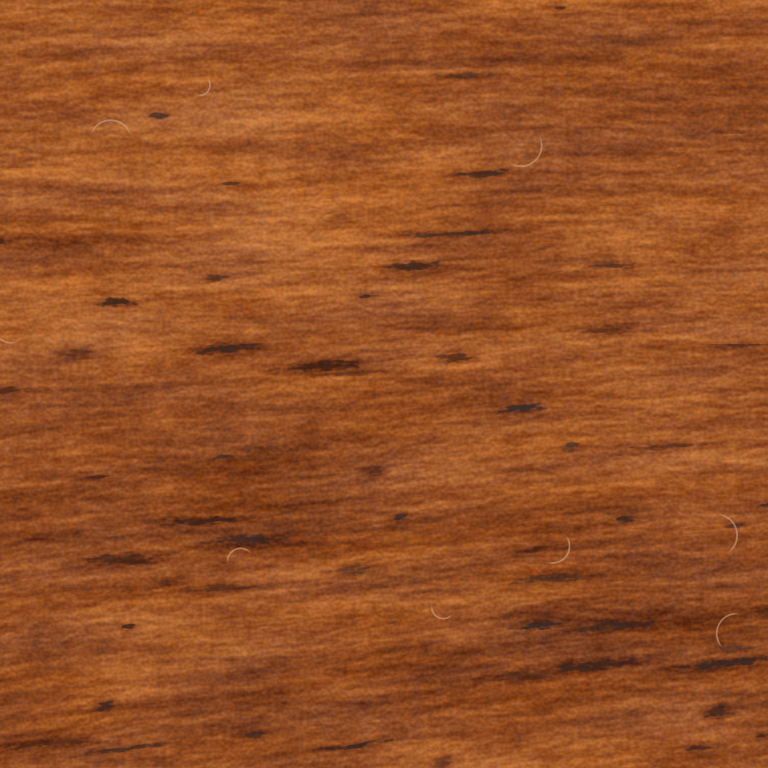
Write a WebGL 2 fragment shader that draws this texture.

```glsl
#version 300 es
precision highp float;

uniform vec2 u_resolution;
out vec4 fragColor;

#define DARK_WOOD vec3(0.41, 0.195, 0.095)
#define MID_WOOD vec3(0.57, 0.298, 0.138)
#define LIGHT_WOOD vec3(0.725, 0.425, 0.205)
#define BROWN_PORE vec3(0.22, 0.115, 0.075)
#define BLUE_PORE vec3(0.20, 0.165, 0.175)
#define FIBRE_COLOR vec3(0.78, 0.63, 0.52)
#define PORE_GRID vec2(7.0, 18.0)
#define PORE_AMOUNT 0.50
#define FIBRE_GRID 4.0
#define FIBRE_AMOUNT 0.45
#define CONTRAST 1.0

vec2 hash2(ivec2 cell, int seed) {
    uvec2 v = uvec2(cell + seed * ivec2(131, 577));
    v = v * 1664525u + 1013904223u;
    v.x += v.y * 1664525u;
    v.y += v.x * 1664525u;
    v ^= v >> 16u;
    v.x += v.y * 1664525u;
    v.y += v.x * 1664525u;
    v ^= v >> 16u;
    return vec2(v >> 8u) / 16777216.0;
}

float cornerRamp(ivec2 cell, vec2 offset, int seed) {
    float angle = 6.28318 * hash2(cell, seed).x;
    return dot(vec2(cos(angle), sin(angle)), offset);
}

// Gradient noise, roughly -1 to 1
float noise(vec2 p, int seed) {
    ivec2 i = ivec2(floor(p));
    vec2 f = fract(p);
    vec2 u = f * f * f * (f * (f * 6.0 - 15.0) + 10.0);
    float low = mix(cornerRamp(i, f, seed),
                    cornerRamp(i + ivec2(1, 0), f - vec2(1, 0), seed), u.x);
    float high = mix(cornerRamp(i + ivec2(0, 1), f - vec2(0, 1), seed),
                     cornerRamp(i + ivec2(1, 1), f - vec2(1, 1), seed), u.x);
    return 1.4 * mix(low, high, u.y);
}

// Dark pores along the grain: x = core, y = soft halo, z = blueness
vec3 pores(vec2 p, float height) {
    float ragged = noise(p * vec2(55.0, 210.0), 21) + 0.5 * noise(p * vec2(150.0, 260.0), 22);
    p.y += 0.004 * noise(p * vec2(18.0, 30.0), 23);
    ivec2 home = ivec2(floor(p * PORE_GRID));
    float chance = PORE_AMOUNT * mix(1.0, 0.5, smoothstep(0.35, 0.6, height));
    vec3 result = vec3(0.0);
    for (int j = -1; j <= 1; j++)
    for (int i = -1; i <= 1; i++) {
        ivec2 cell = home + ivec2(i, j);
        vec2 shape = hash2(cell, 32);
        vec2 kind = hash2(cell, 33);
        if (kind.x > chance) continue;
        vec2 center = (vec2(cell) + hash2(cell, 31)) / PORE_GRID;
        vec2 size = vec2(mix(0.014, 0.075, shape.x * shape.x), mix(0.003, 0.0085, shape.y));
        float r = length((p - center) / size);
        float core = smoothstep(1.0, 0.35, r + 0.55 * ragged) * mix(0.35, 1.0, kind.y);
        float halo = smoothstep(1.9, 0.2, r + 0.3 * ragged);
        if (core > result.x) result.z = fract(kind.y * 7.0);
        result.xy = max(result.xy, vec2(core, halo));
    }
    return result;
}

// Sparse pale fibres, each a thin arc
float fibres(vec2 p, float pixel) {
    ivec2 home = ivec2(floor(p * FIBRE_GRID));
    float cover = 0.0;
    for (int j = -1; j <= 1; j++)
    for (int i = -1; i <= 1; i++) {
        ivec2 cell = home + ivec2(i, j);
        vec2 kind = hash2(cell, 42);
        if (kind.x > FIBRE_AMOUNT) continue;
        vec2 d = p - (vec2(cell) + hash2(cell, 41)) / FIBRE_GRID;
        float turn = 6.28318 * kind.y;
        float along = dot(normalize(d + 1e-5), vec2(cos(turn), sin(turn)));
        float radius = mix(0.010, 0.028, hash2(cell, 43).x);
        float line = smoothstep(0.0007 + pixel, 0.0003, abs(length(d) - radius));
        cover = max(cover, line * smoothstep(0.2, 0.7, along));
    }
    return cover;
}

void main() {
    float side = min(u_resolution.x, u_resolution.y);
    vec2 uv = gl_FragCoord.xy / side;

    // Grain rises to the right, more steeply near the bottom
    vec2 grain = uv;
    grain.y -= uv.x * mix(0.10, 0.03, smoothstep(0.1, 0.75, uv.y));
    grain.y += 0.012 * noise(uv * vec2(2.0, 3.0), 1);

    // Broad bands, streaks, short dashes and fine grit
    float tone = 0.47 + 0.20 * smoothstep(0.3, 0.62, uv.y) - 0.10 * smoothstep(0.68, 0.95, uv.y);
    float wood = 0.30 * noise(grain * vec2(1.8, 8.0), 2);
    wood += 0.32 * noise(grain * vec2(4.0, 28.0), 3);
    wood += 0.32 * noise(grain * vec2(8.0, 75.0), 4);
    wood += 0.26 * noise(grain * vec2(26.0, 135.0), 5);
    wood += 0.20 * noise(grain * vec2(75.0, 190.0), 6);
    wood += 0.20 * noise(uv * vec2(190.0, 230.0), 7);
    float fleck = smoothstep(0.45, 0.9, noise(grain * vec2(48.0, 165.0), 8));
    vec3 pore = pores(grain, uv.y);
    tone += CONTRAST * (wood + 0.22 * fleck) - 0.38 * pore.y;
    tone = clamp(tone, -0.3, 1.25);

    vec3 color = tone < 0.5 ? mix(DARK_WOOD, MID_WOOD, 2.0 * tone)
                            : mix(MID_WOOD, LIGHT_WOOD, 2.0 * tone - 1.0);

    // Patches of redder and greyer wood
    float tint = noise(grain * vec2(5.0, 22.0), 9) + noise(grain * vec2(60.0, 130.0), 10);
    color += tint * vec3(-0.004, 0.012, 0.034);

    color = mix(color, mix(BROWN_PORE, BLUE_PORE, pore.z), 0.85 * pore.x);
    color = mix(color, FIBRE_COLOR, 0.6 * fibres(uv, 1.0 / side));
    fragColor = vec4(color, 1.0);
}
```
